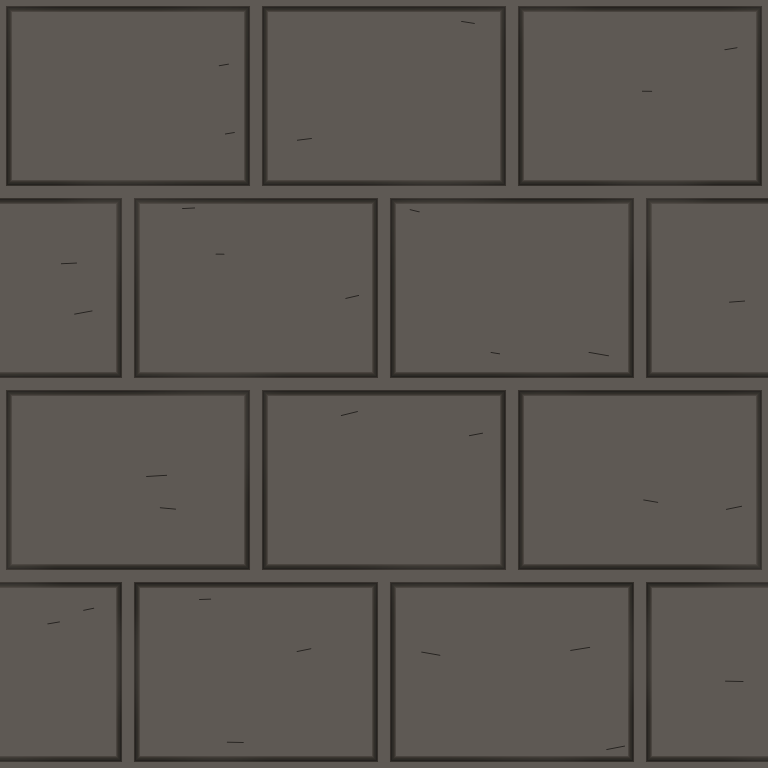
Give the GLSL for this pattern, as a Shadertoy shader.

```glsl
// Running-bond stone blocks, three across and four down, each outlined by an
// inset bevelled groove and marked with a few fine scratches. A box distance
// shapes the groove; wrapping noise wears it and hashes scatter the scratches.

vec3 hash3(vec3 p) {
    p = fract(p * vec3(0.1031, 0.1030, 0.0973));
    p += dot(p, p.yxz + 33.33);
    return fract((p.xxy + p.yxx) * p.zyx);
}

// Value noise that repeats after a whole number of cells
float wrapNoise(vec2 uv, float cells) {
    vec2 p = uv * cells;
    vec2 cell = floor(p);
    vec2 f = fract(p);
    f = f * f * (3.0 - 2.0 * f);
    vec2 lo = mod(cell, cells);
    vec2 hi = mod(cell + 1.0, cells);
    float bottom = mix(hash3(vec3(lo, 7.0)).x, hash3(vec3(hi.x, lo.y, 7.0)).x, f.x);
    float top = mix(hash3(vec3(lo.x, hi.y, 7.0)).x, hash3(vec3(hi, 7.0)).x, f.x);
    return mix(bottom, top, f.y);
}

float segmentDistance(vec2 p, vec2 centre, vec2 halfSpan) {
    vec2 q = p - centre;
    float along = clamp(dot(q, halfSpan) / dot(halfSpan, halfSpan), -1.0, 1.0);
    return length(q - along * halfSpan);
}

// Colour across the groove, from its outer rim (0) to its inner lip (1)
vec3 grooveColour(float t) {
    vec3 dark = vec3(0.14, 0.13, 0.12);
    vec3 shade = mix(vec3(0.22, 0.20, 0.18), dark, smoothstep(0.0, 0.25, t));
    shade = mix(shade, vec3(0.19, 0.18, 0.16), smoothstep(0.3, 0.5, t));
    shade = mix(shade, vec3(0.24, 0.22, 0.20), smoothstep(0.65, 0.8, t));
    return mix(shade, vec3(0.31, 0.29, 0.27), smoothstep(0.82, 1.0, t));
}

void mainImage(out vec4 fragColor, in vec2 fragCoord) {
    vec2 uv = fragCoord / iResolution.xy;
    float pixel = 1.0 / iResolution.y;
    vec3 stone = vec3(0.37, 0.35, 0.33);

    // Block layout: alternate rows slide by half a block
    vec2 grid = uv * vec2(3.0, 4.0);
    float row = floor(grid.y);
    float shifted = 1.0 - mod(row, 2.0);
    grid.x += 0.5 * shifted;
    vec2 block = vec2(mod(floor(grid.x), 3.0), row);
    vec2 p = (fract(grid) - 0.5) / vec2(3.0, 4.0);

    // Bevelled groove just inside the block outline
    vec2 halfSize = vec2(0.1589, 0.1172);
    vec2 inset = halfSize - abs(p);
    float depth = min(inset.x, inset.y);
    float width = 0.0078;
    float groove = clamp(depth / pixel + 0.5, 0.0, 1.0)
                 * clamp((width - depth) / pixel + 0.5, 0.0, 1.0);
    float wear = 0.22 * smoothstep(0.45, 0.95, wrapNoise(uv, 7.0))
               + 0.08 * hash3(vec3(block, 3.0)).x;
    vec3 cut = mix(grooveColour(clamp(depth / width, 0.0, 1.0)), stone, wear);
    vec3 colour = mix(stone, cut, groove);

    // Short, nearly level scratches: three on shifted rows, two on the others
    float scratch = 0.0;
    for (float i = 0.0; i < 2.0 + shifted; i++) {
        vec3 place = hash3(vec3(block * 5.0 + 11.0, i * 3.0 + 2.0));
        float reach = mix(0.005, 0.013, hash3(vec3(block, i + 20.0)).y);
        vec2 halfSpan = reach * vec2(1.0, 0.5 * (place.z - 0.5));
        float d = segmentDistance(p, (place.xy - 0.5) * 1.8 * halfSize, halfSpan);
        scratch = max(scratch, clamp((0.0006 - d) / pixel + 0.5, 0.0, 1.0));
    }
    colour = mix(colour, vec3(0.14, 0.13, 0.12), scratch);

    fragColor = vec4(colour, 1.0);
}
```
